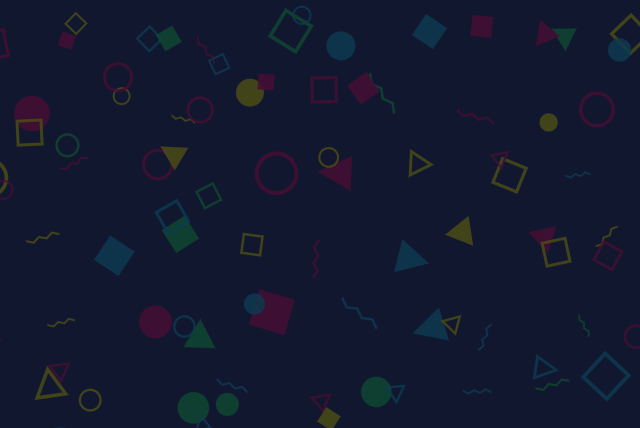
Write a WebGL 2 fragment shader that draws this pattern.

```glsl
#version 300 es
precision highp float;
// Confetti of dim geometric shapes on a navy ground. Each cell of a staggered,
// jittered grid holds one solid, outlined or zigzag shape, and some cells
// add a smaller companion that overlaps it.

uniform vec2 u_resolution;
out vec4 fragColor;

const float ROWS = 6.0;

float hash(vec2 p) {
    return fract(sin(dot(p, vec2(127.1, 311.7))) * 43758.5453);
}

vec2 rotate(vec2 p, float angle) {
    float c = cos(angle), s = sin(angle);
    return vec2(c * p.x - s * p.y, s * p.x + c * p.y);
}

// Signed distances, negative inside
float circle(vec2 p, float r) {
    return length(p) - r;
}

float square(vec2 p, float halfSide) {
    return max(abs(p.x), abs(p.y)) - halfSide;
}

float triangle(vec2 p, float inradius) {
    return max(abs(p.x) * 0.866 + p.y * 0.5, -p.y) - inradius;
}

// Five equal strokes, alternately rising and falling
float zigzag(vec2 p, float halfLength) {
    float stride = halfLength * 0.4;
    float wave = 0.55 * (abs(mod(p.x + halfLength, 2.0 * stride) - stride) - 0.5 * stride);
    float stroke = abs(p.y - wave) * 0.876 - (0.007 + halfLength * 0.03);
    return max(stroke, abs(p.x) - halfLength);
}

vec3 pickInk(float pick) {
    vec3 pink = vec3(0.27, 0.05, 0.20);
    vec3 teal = vec3(0.045, 0.23, 0.315);
    vec3 olive = vec3(0.295, 0.30, 0.08);
    vec3 green = vec3(0.057, 0.28, 0.19);
    return pick < 0.33 ? pink : pick < 0.58 ? teal : pick < 0.79 ? olive : green;
}

// Distance to the random shape that a seed describes
float randomShape(vec2 p, vec2 seed, bool companion) {
    float kind = hash(seed + 1.3);
    float size = hash(seed + 2.7);
    float turn = hash(seed + 3.1);
    bool solid = hash(seed + 4.9) < (companion ? 0.28 : 0.58);

    if (!companion && kind < 0.22) {
        return zigzag(rotate(p, turn * 6.283), mix(0.15, 0.33, size));
    }
    if (!companion) kind = (kind - 0.22) / 0.78;

    float r = companion ? mix(0.10, 0.21, size) : mix(0.11, 0.32, size);
    float d;
    if (kind < 0.36) {
        d = circle(p, r);
    } else if (kind < 0.71) {
        d = square(rotate(p, turn * 1.571), r * 0.85);
    } else {
        vec2 q = rotate(p, turn * 6.283);
        q.x *= mix(0.9, 1.15, size);
        d = triangle(q, solid ? 0.04 + r * 0.42 : r * 0.5);
    }
    return solid ? d : abs(d) - (0.003 + r * 0.09);
}

void main() {
    vec2 grid = gl_FragCoord.xy / u_resolution.y * ROWS;
    float pixel = ROWS / u_resolution.y;
    vec3 color = vec3(0.07, 0.09, 0.19);

    // Paint neighbouring cells in a fixed order so overlaps stay consistent
    for (int j = -1; j <= 1; j++) {
        float row = floor(grid.y) + float(j);
        float stagger = 0.5 * mod(row, 2.0);
        for (int i = -1; i <= 1; i++) {
            vec2 cell = vec2(floor(grid.x - stagger) + float(i), row);
            vec2 jitter = vec2(hash(cell + 11.2), hash(cell + 17.6)) - 0.5;
            vec2 center = cell + vec2(stagger, 0.0) + 0.5 + jitter * 0.5;
            float inkPick = hash(cell + 23.4);

            // Main shape, then the optional companion
            for (int k = 0; k < 2; k++) {
                bool companion = k == 1;
                if (companion && hash(cell + 31.8) > 0.45) continue;
                vec2 p = grid - center;
                if (companion) {
                    p -= rotate(vec2(0.27, 0.0), hash(cell + 37.5) * 6.283);
                    inkPick = fract(inkPick + mix(0.3, 0.7, hash(cell + 41.9)));
                }
                float d = randomShape(p, cell + float(k) * 53.7, companion);
                float cover = 1.0 - smoothstep(-0.7 * pixel, 0.7 * pixel, d);
                color = mix(color, pickInk(inkPick), cover * 0.82);
            }
        }
    }
    fragColor = vec4(color, 1.0);
}
```
